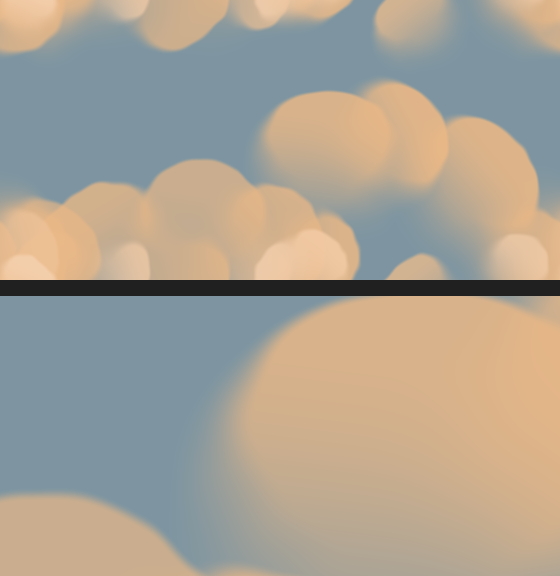
Top, the full canvas; bottom, a detail of the centre.
Write a WebGL 1 fragment shader that draws this texture.

```glsl
precision highp float;
// Soft evening cumulus on a flat blue-grey sky. Translucent puffs are painted
// back to front, from wide orange ones to small cream ones heaped in clusters;
// each has one lit rim and fades out across its width. The bank wraps around.

uniform vec2 u_resolution;

const vec3 SKY = vec3(0.495, 0.585, 0.63);
const vec3 ORANGE = vec3(0.915, 0.72, 0.525);
const vec3 CREAM = vec3(0.96, 0.82, 0.69);
const float PUFFS = 20.0;

float hash(vec2 p) {
  vec3 q = fract(vec3(p.xyx) * 0.1031);
  q += dot(q, q.yzx + 33.33);
  return fract((q.x + q.y) * q.z);
}

float noise(vec2 p) {
  vec2 cell = floor(p);
  vec2 f = fract(p);
  f = f * f * (3.0 - 2.0 * f);
  float low = mix(hash(cell), hash(cell + vec2(1, 0)), f.x);
  float high = mix(hash(cell + vec2(0, 1)), hash(cell + vec2(1, 1)), f.x);
  return mix(low, high, f.y);
}

// Height of the cloud bank: a low bank with one tall tower
float bankHeight(float x) {
  float d = (x - 1.38) / 0.3;
  return 0.09 + 0.6 * exp(-d * d);
}

// Opacity of a puff: defined towards its lit side, dissolving away from it
float puff(vec2 q, float radius, vec2 lit, float seed) {
  float lumps = 0.24 * (noise(q * 1.3 / radius + seed * 17.0) - 0.5)
              + 0.06 * (noise(q * 4.5 / radius + seed * 29.0) - 0.5);
  float dist = length(q);
  float facing = dot(q / max(dist, 0.0001), lit);
  float softness = mix(0.75 * radius, 0.018, smoothstep(-0.3, 0.9, facing));
  float body = smoothstep(0.0, softness, radius * (1.0 + lumps) - dist);
  return body * smoothstep(-1.1, 0.75, dot(q, lit) / radius);
}

void main() {
  vec2 p = gl_FragCoord.xy / u_resolution.y;
  vec2 tile = vec2(2.0, 1.0);
  vec3 color = SKY;

  // Paint the puffs from back to front
  for (float i = 0.0; i < PUFFS; i++) {
    float age = i / PUFFS;
    float front = smoothstep(0.45, 0.6, age);

    // Front puffs gather in two low clusters
    float x = 2.0 * fract(i * 0.618 + 0.35);
    float y = bankHeight(x) * (1.0 - age) * mix(0.85, 1.1, hash(vec2(i, 3.0)));
    x -= front * 0.14 * sin(6.2832 * (x - 0.06));
    y = mix(y, 0.2 * hash(vec2(i, 5.0)) - 0.1, front);

    float radius = mix(0.31, 0.11, age) * mix(0.85, 1.15, hash(vec2(i, 7.0)));
    float angle = 1.2 + 4.0 * (hash(vec2(i, 11.0)) - 0.5);
    vec2 lit = vec2(cos(angle), sin(angle));
    float opacity = mix(0.65, 1.0, hash(vec2(i, 13.0)));

    vec2 q = mod(p - vec2(x, y) + 0.5 * tile, tile) - 0.5 * tile;
    vec3 tint = mix(ORANGE, CREAM, smoothstep(0.5, 0.9, age));
    color = mix(color, tint, opacity * puff(q, radius, lit, i + 1.0));
  }

  gl_FragColor = vec4(color, 1.0);
}
```
